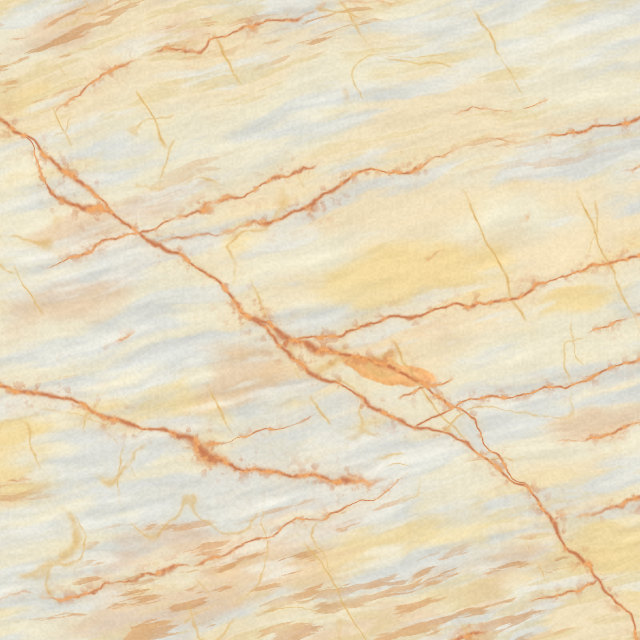
Write a Shadertoy shader that draws this texture.

```glsl
// Polished cream marble: tilted, stretched noise clouds in grey, cream and
// yellow, crossed by rust veins. Veins are simple curves bent by a shared
// noise warp; a cracked pocket with an orange lens lies between two strands.
#define TILT 0.25          // angle of the bedding, radians
#define WARP 0.12          // how far the veins wander
#define JAG 0.026          // fine roughness of the veins
#define VEIN_WIDTH 0.0034  // half width of the main vein
#define GREY_AMOUNT 0.95
#define YELLOW_AMOUNT 0.75
#define BLUSH_AMOUNT 0.6
#define STREAK_AMOUNT 0.5
#define GRAIN 0.04

const vec3 CREAM  = vec3(0.935, 0.908, 0.805);
const vec3 WARM   = vec3(0.955, 0.890, 0.750);
const vec3 GREY   = vec3(0.865, 0.870, 0.845);
const vec3 WHITE  = vec3(0.945, 0.935, 0.880);
const vec3 YELLOW = vec3(0.960, 0.850, 0.590);
const vec3 BLUSH  = vec3(0.900, 0.770, 0.640);
const vec3 OCHRE  = vec3(0.840, 0.760, 0.540);
const vec3 GOLD   = vec3(0.870, 0.710, 0.440);
const vec3 ORANGE = vec3(0.960, 0.680, 0.410);
const vec3 RUST   = vec3(0.780, 0.470, 0.310);

float hash(vec2 p) { return fract(sin(dot(p, vec2(127.1, 311.7))) * 43758.5453); }

float noise(vec2 p) {
    vec2 i = floor(p), f = fract(p), e = vec2(0, 1);
    f = f * f * (3.0 - 2.0 * f);
    return mix(mix(hash(i), hash(i + e.yx), f.x), mix(hash(i + e), hash(i + e.yy), f.x), f.y);
}

float fbm(vec2 p) {
    float sum = 0.0, amp = 0.5;
    for (int i = 0; i < 5; i++) {
        sum += amp * noise(p);
        p = mat2(1.6, 1.2, -1.2, 1.6) * p + 7.3;
        amp *= 0.5;
    }
    return sum;
}

vec2 wander(vec2 p) { return vec2(fbm(p), fbm(p + 19.0)) - 0.485; }

// Core (x) and soft halo (y) of a vein at signed distance d
vec2 vein(float d, float width, float strength) {
    return strength * vec2(exp(-d * d / (width * width)), exp(-abs(d) / (4.0 * width)));
}

float mainY(float x) { return 0.81 - 0.72 * x - 0.1 * pow(max(x, 0.0), 8.0); }

float bump(float a, float b, float c, float d, float x) {
    return smoothstep(a, b, x) * (1.0 - smoothstep(c, d, x));
}

void mainImage(out vec4 fragColor, in vec2 fragCoord) {
    vec2 uv = fragCoord / iResolution.y;
    vec2 warp = wander(uv * 4.0);
    vec2 p = uv + WARP * warp + JAG * wander(uv * 26.0);
    // Bedding: clouds, bands and wisps stretched along the tilt
    vec2 q = mat2(cos(TILT), -sin(TILT), sin(TILT), cos(TILT)) * uv + 0.05 * warp;
    float cloud = fbm(q * vec2(3.5, 9.0) + 3.0);
    float band = 0.6 * fbm(q * vec2(3.0, 18.0) + 31.0) + 0.4 * fbm(q * vec2(2.5, 6.0) + 57.0);
    float fine = fbm(q * vec2(10.0, 65.0) + 11.0);
    float wisp = fbm(q * vec2(7.0, 36.0) + 43.0);
    float patches = fbm(q * vec2(4.0, 10.0) + 71.0);
    float outer = smoothstep(0.1, 0.4, abs(uv.y - 0.5));
    vec3 col = mix(CREAM, WARM, smoothstep(0.46, 0.64, cloud));
    col = mix(col, GREY, GREY_AMOUNT * smoothstep(0.42, 0.54, band + 0.4 * (wisp - 0.5)));
    col = mix(col, YELLOW, YELLOW_AMOUNT * smoothstep(0.57, 0.73, fbm(q * vec2(4.0, 10.0) + 97.0)));
    col = mix(col, BLUSH, BLUSH_AMOUNT * smoothstep(0.57, 0.72, patches));
    col = mix(col, WHITE, 0.65 * smoothstep(0.52, 0.68, wisp));
    float streak = smoothstep(0.48, 0.63, fine) * (0.2 + 0.8 * outer);
    col = mix(col, OCHRE, STREAK_AMOUNT * streak * smoothstep(0.4, 0.56, cloud));
    float flecks = smoothstep(0.56, 0.65, fbm(q * vec2(14.0, 85.0) + 23.0));
    col = mix(col, mix(GOLD, RUST, 0.5), 0.55 * outer * flecks * smoothstep(0.47, 0.62, patches));
    col += 0.13 * (fine - 0.485);

    // Cracked pocket between the main vein and its upper strand
    float width = VEIN_WIDTH * (0.4 + 0.7 * noise(uv * 16.0) + 0.5 * noise(uv * 80.0));
    float rise = p.y - mainY(p.x);
    float pocketTop = 0.1 * bump(0.4, 0.64, 0.67, 0.84, p.x);
    float pocket = smoothstep(0.0, 0.01, rise) * smoothstep(0.0, 0.01, pocketTop - rise);
    float cells = noise(p * 13.0) - 0.5;
    col = mix(col, mix(GREY, CREAM, smoothstep(-0.03, 0.03, cells)), 0.75 * pocket);
    vec2 lens = p - vec2(0.62, 0.45);
    lens.y += 0.3 * lens.x;
    float inLens = 1.0 - smoothstep(0.8, 1.0, length(lens / vec2(0.08, 0.024)));
    col = mix(col, ORANGE + 0.35 * (fbm(uv * 34.0) - 0.5), 0.9 * inLens);

    // Golden hairlines: winding filaments, then steep broken cracks
    float filament = min(abs(cells) / 13.0, abs(noise(p * 6.0 + 40.0) - 0.5) / 6.0);
    float shown = max(pocket, 0.7 * smoothstep(0.58, 0.7, fbm(uv * 9.0 + 5.0)));
    vec2 gold = vein(filament, 0.45 * width, shown);
    vec2 s = mix(uv, p, 0.5);
    for (float i = 0.0; i < 8.0; i++) {
        float d = 0.86 * (s.x + s.y / 1.7 - 0.1 - 0.2 * i - 0.08 * hash(vec2(i, 4)));
        float broken = smoothstep(0.48, 0.62, fbm(vec2(s.y * 11.0, i * 9.0)));
        gold = max(gold, vein(d, 0.5 * width, broken));
    }

    // Rust veins: main vein with its upper strand, then the lower vein
    vec2 rust = vein(0.81 * rise, width, 1.0);
    rust = max(rust, vein(0.65 * (rise - pocketTop), 0.75 * width, bump(0.38, 0.42, 0.8, 0.85, p.x)));
    float loopLow = 0.045 * bump(0.0, 0.07, 0.1, 0.19, p.x);
    rust = max(rust, vein(0.7 * (rise + loopLow), 0.7 * width, 1.0 - smoothstep(0.17, 0.2, p.x)));
    float lower = 0.96 * (p.y - 0.395 + 0.27 * p.x);
    rust = max(rust, vein(lower, 1.3 * width, 1.0 - smoothstep(0.54, 0.6, p.x)));
    // Branches rising from the main vein, and broken veins along the bedding
    for (float i = 0.0; i < 6.0; i++) {
        float x0 = 0.25 + 0.2 * i;
        float d = 0.97 * (p.y - mainY(x0) - (0.19 + 0.13 * hash(vec2(i, 2))) * (p.x - x0));
        float fade = smoothstep(-0.005, 0.01, p.x - x0) * smoothstep(0.2, 0.52, fbm(p * 11.0 + i));
        rust = max(rust, vein(d, 0.7 * width, fade));
        d = 0.96 * (p.y + 0.22 - 0.2 * i - 0.07 * hash(vec2(i, 6)) - 0.29 * p.x);
        float broken = smoothstep(0.5, 0.64, fbm(vec2(p.x * 9.0, i * 7.0 + 3.0)));
        rust = max(rust, vein(d, 0.55 * width, 0.9 * broken));
    }

    // Stain the stone, then add fine grain
    float speckle = fbm(uv * 85.0);
    col = mix(col, YELLOW, 0.28 * gold.y);
    col = mix(col, GOLD, (0.3 + 0.9 * speckle) * gold.x);
    col = mix(col, mix(BLUSH, YELLOW, 0.4), 0.45 * rust.y);
    col = mix(col, RUST, 0.6 * rust.y * smoothstep(0.52, 0.7, speckle));
    col = mix(col, mix(RUST, ORANGE, smoothstep(0.35, 0.7, speckle)), 0.9 * rust.x);
    fragColor = vec4(clamp(col + GRAIN * (noise(uv * 300.0) - 0.5), 0.0, 1.0), 1.0);
}
```
